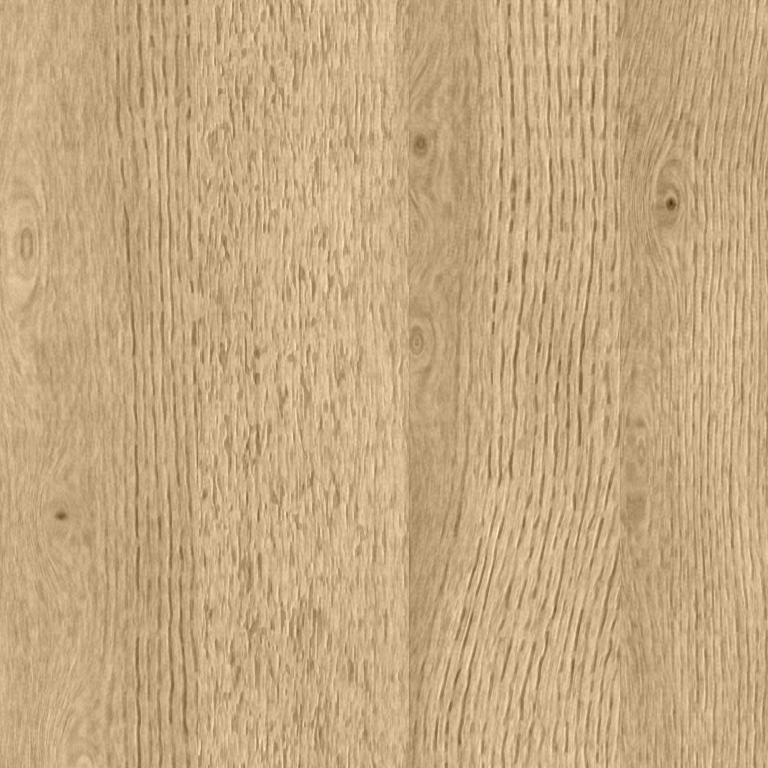
Write a Shadertoy shader that draws this texture.

```glsl
const vec3 OAK = vec3(0.807, 0.697, 0.547);

float hash(vec2 p) {
    return fract(sin(dot(p, vec2(127.1, 311.7))) * 43758.5453);
}

float noise(vec2 p) {
    vec2 i = floor(p), f = fract(p);
    f = f * f * (3.0 - 2.0 * f);
    return mix(mix(hash(i), hash(i + vec2(1, 0)), f.x),
               mix(hash(i + vec2(0, 1)), hash(i + vec2(1, 1)), f.x), f.y);
}

float fbm(vec2 p) {
    float sum = 0.0, amp = 0.5;
    for (int i = 0; i < 4; i++) {
        sum += amp * noise(p);
        p = p * 2.03 + 17.3;
        amp *= 0.5;
    }
    return sum / 0.9375;
}

// Soft elliptical spot, 1 at its centre
float spot(vec2 p, vec2 centre, vec2 size) {
    vec2 d = (p - centre) / size;
    return exp(-dot(d, d));
}

// Bends the grain coordinate into elongated rings around a centre
float ringAround(float grain, vec2 p, vec2 centre, vec2 size) {
    vec2 d = p - centre;
    float rings = centre.x + length(d * vec2(1.0, size.x / size.y));
    return mix(grain, rings, spot(p, centre, size * 1.3));
}

// Dark late-wood lines: slow rise, sharp fall, broken along their length
float growthLines(vec2 g, float freq, float seed) {
    float phase = g.x * freq + 0.8 * noise(vec2(g.x * 25.0, g.y * 4.0) + seed);
    phase += 0.25 * (noise(vec2(g.x * 90.0, g.y * 45.0) + seed) - 0.5);
    float f = fract(phase);
    float line = smoothstep(0.46, 0.76, f) * (1.0 - smoothstep(0.82, 0.98, f));
    float strength = 0.5 + 0.6 * hash(vec2(floor(phase), seed));
    float broken = smoothstep(0.25, 0.6, noise(vec2(floor(phase) * 3.7, g.y * 75.0 + seed)));
    return line * strength * (0.3 + 0.7 * broken);
}

// Short thin upright pores, two sizes
float pores(vec2 g, float seed) {
    float shift = noise(g * vec2(45.0, 14.0) + seed);
    float large = noise(vec2(g.x * 300.0 + 0.5 * shift, g.y * 58.0 + 2.0 * shift) + seed);
    float small = noise(vec2(g.x * 390.0, g.y * 95.0 + 3.0 * shift) + seed + 41.0);
    return 0.75 * smoothstep(0.58, 0.85, large) + 0.40 * smoothstep(0.54, 0.85, small);
}

// Combined relief of lines and pores
float relief(vec2 g, float freq, float lineAmount, float poreAmount, float seed) {
    return lineAmount * growthLines(g, freq, seed) + poreAmount * pores(g, seed);
}

void mainImage(out vec4 fragColor, in vec2 fragCoord) {
    vec2 p = fragCoord / iResolution.xy;
    float seam = 0.533;
    float board = step(0.258, p.x) + step(seam, p.x) + step(0.807, p.x);
    float seed = board * 19.0 + 3.0;

    float grain = p.x + 0.022 * (fbm(p * vec2(5.0, 2.6) + seed) - 0.5);
    float freq = 68.0, lineAmount = 0.0, poreAmount = 0.0, tone = 0.0;

    // Each board has its own grain flow, figure and shading
    if (board < 0.5) {
        vec2 knot = vec2(0.080, 0.328), arch = vec2(0.035, 0.68), foot = vec2(0.11, 0.0);
        grain += 0.03 * (p.y - 0.5);
        grain = ringAround(grain, p, knot, vec2(0.025, 0.05));
        grain = ringAround(grain, p, arch, vec2(0.035, 0.13));
        grain = ringAround(grain, p, foot, vec2(0.035, 0.07));
        float arches = spot(p, arch, vec2(0.04, 0.14)) + spot(p, foot, vec2(0.04, 0.07));
        lineAmount = 0.12 + 0.95 * smoothstep(0.11, 0.17, p.x) + 0.6 * arches;
        poreAmount = 0.25;
        tone = -0.02 * smoothstep(0.12, 0.18, p.x);
        tone -= 0.06 * spot(p, knot, vec2(0.02, 0.03)) + 0.30 * spot(p, knot, vec2(0.008, 0.005));
    } else if (board < 1.5) {
        freq = 85.0;
        lineAmount = 0.35;
        poreAmount = 0.90 - 0.35 * smoothstep(0.40, 0.53, p.x);
        tone = 0.022 - 0.02 * smoothstep(0.50, 0.533, p.x);
        tone -= 0.035 * spot(p, vec2(0.29, 0.58), vec2(0.05, 0.14));
    } else if (board < 2.5) {
        vec2 upperKnot = vec2(0.548, 0.812), lowerKnot = vec2(0.543, 0.555);
        grain += 0.065 * smoothstep(0.48, 0.0, p.y) - 0.015 * smoothstep(0.5, 0.75, p.y);
        float figure = smoothstep(0.58, 0.635, grain);
        grain = ringAround(grain, p, upperKnot, vec2(0.035, 0.06));
        grain = ringAround(grain, p, lowerKnot, vec2(0.040, 0.07));
        float rings = spot(p, upperKnot, vec2(0.04, 0.07)) + spot(p, lowerKnot, vec2(0.04, 0.07));
        lineAmount = 0.20 + 1.0 * figure + 0.45 * rings;
        poreAmount = 0.25 + 0.15 * figure;
        tone = 0.022 - 0.09 * (1.0 - figure);
        tone -= 0.055 * spot(p, vec2(0.72, 0.53), vec2(0.09, 0.12));
        tone -= 0.10 * spot(p, upperKnot, vec2(0.013, 0.016))
              + 0.06 * spot(p, lowerKnot, vec2(0.010, 0.014));
    } else {
        vec2 knot = vec2(0.874, 0.735);
        freq = 92.0;
        grain -= 0.035 * smoothstep(0.75, 1.1, p.y);
        grain = ringAround(grain, p, knot, vec2(0.025, 0.05));
        grain = ringAround(grain, p, vec2(0.835, 0.40), vec2(0.022, 0.12));
        lineAmount = 0.35 + 0.45 * smoothstep(0.84, 0.90, p.x);
        poreAmount = 0.40;
        tone = 0.005 - 0.055 * (1.0 - smoothstep(0.82, 0.93, p.x));
        tone -= 0.05 * spot(p, knot, vec2(0.025, 0.035)) + 0.38 * spot(p, knot, vec2(0.006, 0.007));
    }

    // Grooves with a light rim on one side
    vec2 g = vec2(grain, p.y);
    float groove = relief(g, freq, lineAmount, poreAmount, seed);
    float rim = relief(g + vec2(0.0024, -0.001), freq, lineAmount, poreAmount, seed);
    tone -= 0.19 * groove;
    tone += 0.11 * max(rim - groove, 0.0);

    // Broad clouds, long fibres and fine tooth
    tone += 0.11 * (fbm(p * vec2(9.0, 3.5) + seed) - 0.5);
    tone += 0.055 * (noise(g * vec2(150.0, 6.0) + seed) - 0.5);
    tone += 0.10 * (noise(g * vec2(420.0, 85.0) + seed) - 0.5);
    tone += 0.065 * (noise(p * vec2(500.0, 330.0)) - 0.5);

    // Joint between the two planks
    tone -= 0.04 * (1.0 - smoothstep(0.0, 0.0025, abs(p.x - seam)));

    fragColor = vec4(clamp(OAK + tone, 0.0, 1.0), 1.0);
}
```
